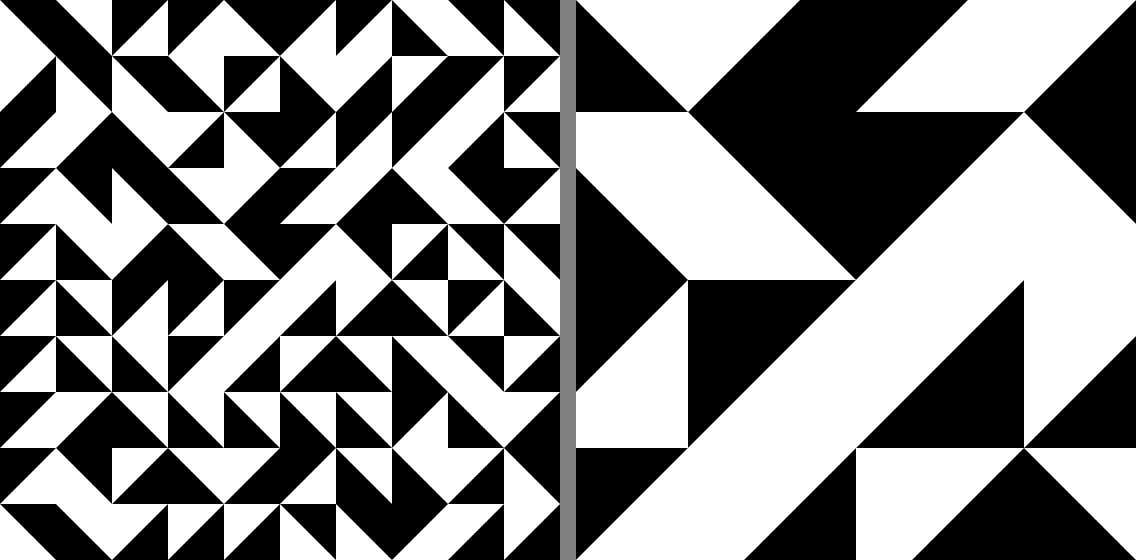
Left: the whole. Right: its middle third, enlarged.
This pattern is drawn by a Shadertoy shader. Its source:

```glsl
// Ten by ten Truchet tiling of randomly turned black and white right triangles.

// Integer hash of a cell, giving one of four orientations
uint orientation(ivec2 cell) {
    uvec2 q = uvec2(cell) * uvec2(1597u, 3571u) + 977u;
    uint h = q.x ^ (q.y << 8);
    h = (h ^ (h >> 16)) * 0x7feb352du;
    h = (h ^ (h >> 15)) * 0x846ca68bu;
    return (h ^ (h >> 16)) & 3u;
}

// 1 on the white half of a tile, 0 on the black half
float triangleTile(vec2 p) {
    uint turn = orientation(ivec2(floor(p)));
    vec2 local = fract(p) - 0.5;
    if ((turn & 1u) != 0u) local.x = -local.x;
    if ((turn & 2u) != 0u) local.y = -local.y;
    return step(0.0, local.x + local.y);
}

void mainImage(out vec4 fragColor, in vec2 fragCoord) {
    const int SAMPLES = 4;
    float white = 0.0;

    // Average a grid of subsamples to smooth diagonals and tile borders alike
    for (int y = 0; y < SAMPLES; y++) {
        for (int x = 0; x < SAMPLES; x++) {
            vec2 offset = (vec2(x, y) + 0.5) / float(SAMPLES) - 0.5;
            white += triangleTile((fragCoord + offset) / iResolution.y * 10.0);
        }
    }
    fragColor = vec4(vec3(white / float(SAMPLES * SAMPLES)), 1.0);
}
```
